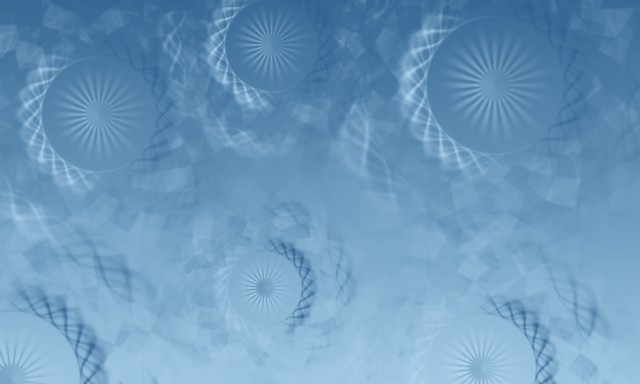
Write a WebGL 2 fragment shader that draws this background.

```glsl
#version 300 es
precision highp float;
uniform vec2 u_resolution;
out vec4 outColor;

#define RAYS 24.0
#define LOBES 8.0
#define OUTER_LOBES 7.0
#define BRAID_GAIN 0.27
#define OUTER_GAIN 0.17
#define FACET_GAIN 0.23
#define RAY_GAIN 0.37
#define SKY_TOP vec3(0.215, 0.415, 0.585)
#define SKY_BOTTOM vec3(0.610, 0.770, 0.880)
#define SHADE vec3(0.14, 0.34, 0.53)
#define SHINE vec3(0.76, 0.89, 0.98)

const float TAU = 6.2831853;

// Rosettes: centre and radius, in units of canvas height
const vec3 ROSETTES[6] = vec3[6](
    vec3(0.257, 0.702, 0.150), vec3(0.707, 0.883, 0.122),
    vec3(1.289, 0.778, 0.180), vec3(0.690, 0.250, 0.097),
    vec3(1.254, 0.041, 0.143), vec3(0.030, 0.011, 0.180));

float hash(vec2 p) {
    vec3 q = fract(vec3(p.xyx) * 0.1031);
    q += dot(q, q.yzx + 33.33);
    return fract((q.x + q.y) * q.z);
}

// Random value of a diamond cell, wrapping around the full turn
float cell(vec2 id, float count, float seed) {
    return hash(vec2(id.x - id.y + seed, mod(id.x + id.y, 2.0 * count)));
}

// Diamonds split into triangles on a log-polar grid, about -0.7 to 0.7
float facets(float turn, float depth, float count, float seed) {
    vec2 g = vec2(turn + depth, turn - depth) * count;
    vec2 id = floor(g);
    vec2 local = g - id;
    vec2 f = smoothstep(0.44, 0.56, local);
    float low = mix(cell(id, count, seed), cell(id + vec2(1, 0), count, seed), f.x);
    float high = mix(cell(id + vec2(0, 1), count, seed), cell(id + 1.0, count, seed), f.x);
    vec2 border = smoothstep(0.0, 0.10, min(local, 1.0 - local));
    float fold = smoothstep(-0.06, 0.06, local.x - local.y) - 0.5;
    float split = (cell(id, count, seed + 91.0) - 0.5) * fold * border.x * border.y;
    return mix(low, high, f.y) - 0.5 + 0.8 * split;
}

float strand(float offset, float width) {
    return exp(-offset * offset / (width * width));
}

// Three turned rounded polygons, touching the inner circle between their tips
float weave(float d, float angle, float inner, float rise, float lobes, float width) {
    float sum = 0.0;
    for (int i = 0; i < 3; i++) {
        float wave = 0.5 + 0.5 * cos(angle * lobes + float(i) * TAU / 3.0);
        sum += strand(d - inner - rise * wave, width * (0.5 + wave));
    }
    return sum;
}

// Rays around a small hub; positive values are light
float burst(float d, float angle, float lower) {
    float t = angle / TAU * RAYS;
    float reach = 0.75 + 0.30 * hash(vec2(mod(floor(t + 0.5), RAYS), 7.0));
    float beam = 0.5 + 0.5 * cos(t * TAU);
    float body = smoothstep(0.18, 0.28, d) * (1.0 - smoothstep(0.30, reach, d));
    float slit = pow(0.5 - 0.5 * cos(t * TAU), 4.0)
               * smoothstep(0.19, 0.24, d) * (1.0 - smoothstep(0.36, 0.62, d));
    float hub = 1.0 - smoothstep(0.17, 0.32, d);
    return beam * body + hub * mix(0.65, -0.70, lower) - slit * mix(0.15, 0.75, lower);
}

void main() {
    vec2 p = gl_FragCoord.xy / u_resolution.y;
    float pixel = 1.0 / u_resolution.y;

    // Vertical sky gradient with a pale glow near the lower middle
    vec3 color = mix(SKY_BOTTOM, SKY_TOP, clamp(p.y, 0.0, 1.0));
    vec2 glow = (p - vec2(1.02, 0.10)) / vec2(0.35, 0.28);
    float tone = 0.16 * exp(-dot(glow, glow));
    float shards = 0.0;
    float clearDisc = 1.0;

    for (int i = 0; i < 6; i++) {
        vec3 rose = ROSETTES[i];
        vec2 q = p - rose.xy;
        float d = max(length(q) / rose.z, 0.001);
        float angle = atan(q.y, q.x);
        float turn = angle / TAU;
        float seed = float(i) * 17.0;
        float lower = step(rose.y, 0.5);
        float soft = 0.6 * pixel / rose.z;

        // Light falls on the left flank, shadow on the right
        float side = -cos(angle - 0.25);
        float flank = sign(side) * smoothstep(0.0, 0.75, abs(side));
        flank *= flank > 0.0 ? mix(1.0, 0.45, lower) : mix(0.65, 1.1, lower);
        float uneven = 0.60 + 0.40 * sin(angle * 5.0 + seed);

        // Pointed rim, fine ring and wide outer weave
        float rim = weave(d, angle, 1.02, 0.34, LOBES, 0.036 + soft)
                  + 0.7 * weave(d, angle + 0.05, 1.01, 0.25, LOBES, 0.026 + soft)
                  + 0.25 * strand(d - 1.20, 0.15);
        float ring = strand(d - 1.0, 0.008 + soft);
        float outer = weave(d, angle, 1.95, 0.45, OUTER_LOBES, 0.045 + soft)
                    + 0.6 * weave(d, angle + 0.08, 1.9, 0.38, OUTER_LOBES, 0.030 + soft);
        tone += BRAID_GAIN * flank * rim;
        tone += 0.22 * mix(side, 1.0 - 2.0 * lower, 0.4) * ring;
        tone += OUTER_GAIN * uneven * flank * outer;
        tone += RAY_GAIN * burst(d, angle, lower) * (0.80 + 0.30 * side);

        // Facets spread outward and fade
        float halo = smoothstep(1.0, 1.35, d) * (1.0 - smoothstep(1.8, 3.4, d));
        float depth = log(d) / TAU;
        shards += halo * (facets(turn, depth * 1.1, 19.0, seed)
                        + 0.7 * facets(turn + 0.02, depth * 0.6, 25.0, seed + 5.0));
        clearDisc *= smoothstep(0.93, 1.03, d);
    }

    tone += FACET_GAIN * shards * clearDisc;
    color = mix(color, SHINE, clamp(tone, 0.0, 0.8));
    color = mix(color, SHADE, clamp(-tone, 0.0, 0.75));
    outColor = vec4(color, 1.0);
}
```
